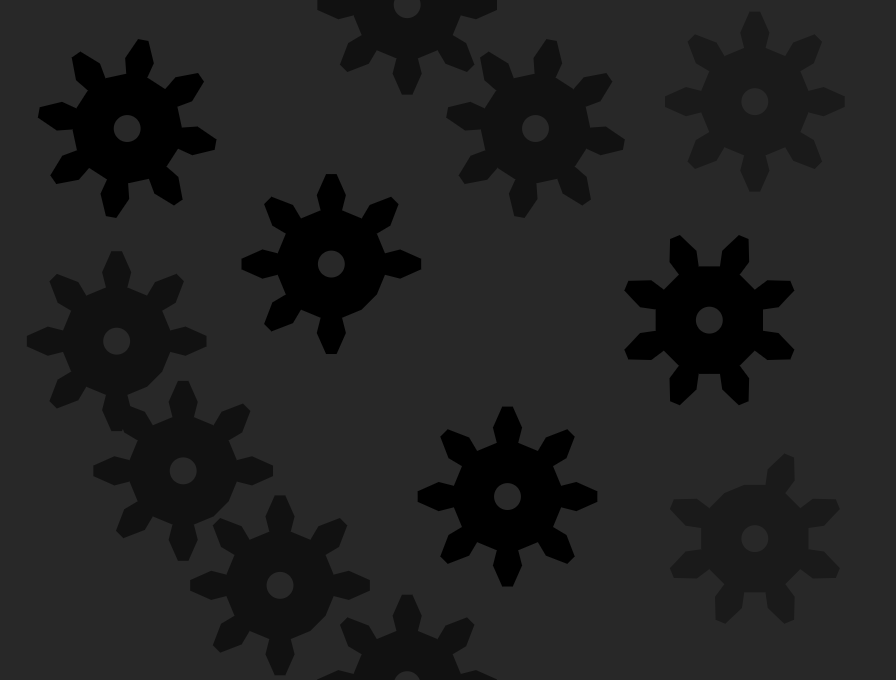
Write a WebGL 2 fragment shader that draws this background.

```glsl
#version 300 es
precision highp float;

uniform vec2 u_resolution;
out vec4 fragColor;

const float PI = 3.14159265;
const vec2 TILE = vec2(768.0, 582.0); // one canvas in design units

// Signed distance to an eight-toothed cog, optionally with one tooth missing
float cog(vec2 p, float turn, bool broken) {
    float angle = atan(p.y, p.x) - turn;
    float sector = round(angle / (PI / 4.0));
    angle -= sector * PI / 4.0;
    vec2 q = length(p) * vec2(cos(angle), abs(sin(angle)));

    // Sixteen-sided body
    float body = max(q.x, dot(q, vec2(cos(PI / 8.0), sin(PI / 8.0)))) - 46.0;

    // Tooth widens from the body, then tapers to a flat tip
    float flare = (q.y - 9.2 - 0.254 * (q.x - 46.0)) * 0.97;
    float taper = (q.y - 12.5 + 0.444 * (q.x - 59.0)) * 0.914;
    float tooth = max(q.x - 77.0, max(flare, taper));

    bool gap = broken && mod(sector + 8.0, 8.0) == 7.0;
    float solid = gap ? body : min(body, tooth);
    return max(solid, 11.5 - length(p)); // axle hole
}

void main() {
    vec2 p = gl_FragCoord.xy / u_resolution * TILE;
    float pixel = TILE.y / u_resolution.y;
    float shade = 0.157;

    for (int i = 0; i < 11; i++) {
        vec2 center;
        float tone, turn = 0.0;
        bool broken;

        if (i < 4) {
            // Interlocking chain along a shallow arc
            float k = float(i);
            center = vec2(100.0 + 83.0 * k, 290.0 - 98.0 * k)
                   - vec2(30.0, 15.0) * sin(k * PI / 3.0);
            tone = 0.067;
            broken = i < 3;
        } else if (i < 7) {
            // Zigzag across the top
            float k = float(i - 4), odd = mod(k, 2.0);
            center = vec2(109.0 + 175.0 * k, 472.0 - 116.0 * odd);
            tone = 0.067 * step(1.5, k);
            turn = -0.18 * (1.0 - odd);
            broken = odd > 0.5;
        } else {
            // Column on the right, hooking inward at its foot
            float k = float(i - 7), odd = mod(k, 2.0), hook = max(k - 2.0, 0.0);
            center = vec2(647.0 - 39.0 * odd - 173.0 * hook,
                          495.0 - 187.0 * min(k, 2.0) + 36.0 * hook);
            tone = 0.1 * (1.0 - odd);
            turn = (k == 1.0 || k == 2.0) ? PI * 0.875 : 0.0;
            broken = k == 2.0;
        }

        // Nearest wrapped copy, with a one-pixel soft edge
        vec2 offset = p - center;
        offset -= TILE * round(offset / TILE);
        float cover = clamp(0.5 - cog(offset, turn, broken) / pixel, 0.0, 1.0);
        shade = mix(shade, tone, cover);
    }

    fragColor = vec4(vec3(shade), 1.0);
}
```
